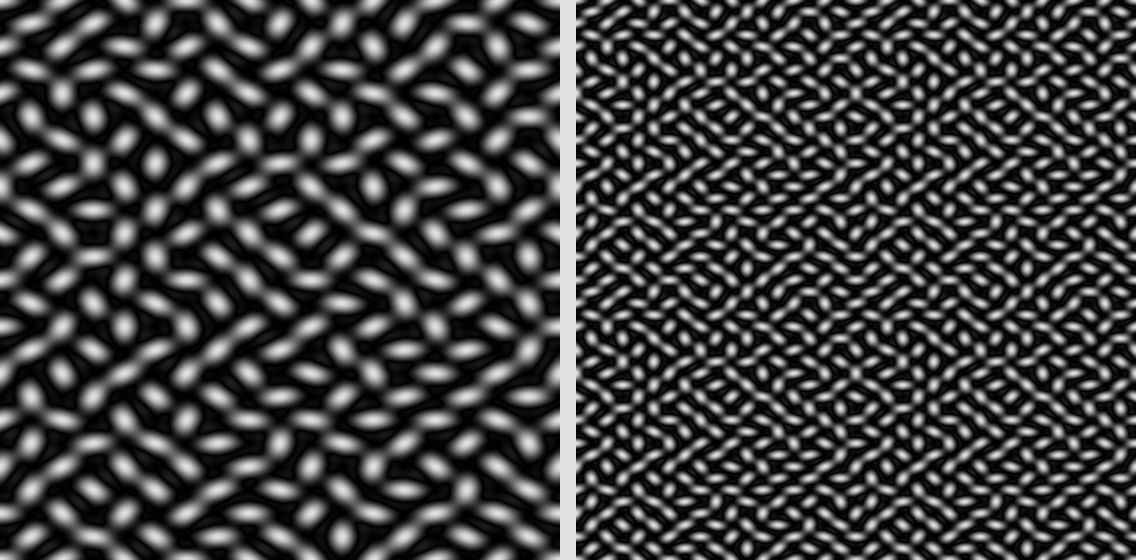
Left, the tile; right, the same tile 2 across and 2 down.
This pattern is drawn by a three.js fragment shader. Its source:

```glsl
varying vec2 vUv;

const float PI = 3.14159265;
const vec2 GRID = vec2(9.0, 12.0);

float hash(vec2 p) {
  vec3 q = fract(vec3(p.xyx) * vec3(0.1031, 0.1030, 0.0973));
  q += dot(q, q.yzx + 33.33);
  return fract((q.x + q.y) * q.z);
}

// One randomly turned wave per cell, fading to zero at the cell border
float waveGrains(vec2 p, float seed) {
  vec2 cell = mod(floor(p), GRID);
  vec2 local = fract(p) - 0.5;
  float angle = PI * hash(cell + seed);
  float across = dot(local, vec2(cos(angle), sin(angle)));
  vec2 fade = cos(PI * local);
  fade *= fade;
  return fade.x * fade.y * cos(5.9 * across);
}

void main() {
  // Two wrapped grids, shifted by half a cell, fill each other's gaps
  vec2 p = vUv * GRID;
  float field = waveGrains(p, 17.0) + waveGrains(p + 0.5, 71.0);

  // Negative side lobes fold back as faint ghosts
  float shade = 0.88 * max(field, -0.6 * field);
  gl_FragColor = vec4(vec3(shade), 1.0);
}
```
